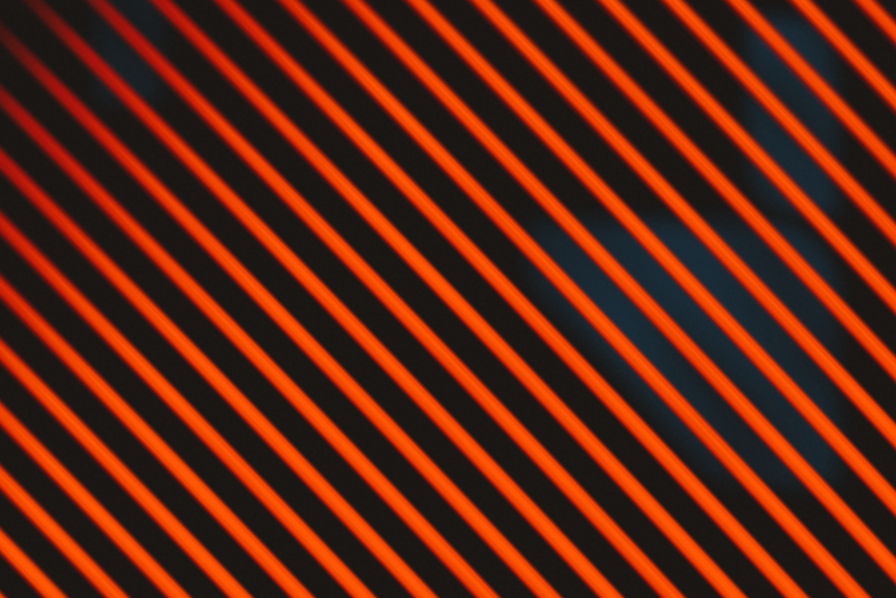
This pattern is drawn by a WebGL 2 fragment shader. Its source:

```glsl
#version 300 es
precision highp float;
uniform vec2 u_resolution;
out vec4 fragColor;

vec2 hashGradient(vec2 cell) {
  vec2 h = vec2(dot(cell, vec2(127.1, 311.7)), dot(cell, vec2(269.5, 183.3)));
  return 2.0 * fract(sin(h) * 43758.5) - 1.0;
}

float gradientNoise(vec2 p) {
  vec2 i = floor(p), f = p - i;
  vec2 u = f * f * f * (f * (f * 6.0 - 15.0) + 10.0);
  float a = dot(hashGradient(i), f);
  float b = dot(hashGradient(i + vec2(1, 0)), f - vec2(1, 0));
  float c = dot(hashGradient(i + vec2(0, 1)), f - vec2(0, 1));
  float d = dot(hashGradient(i + vec2(1, 1)), f - vec2(1, 1));
  return mix(mix(a, b, u.x), mix(c, d, u.x), u.y);
}

// Box mask with blurred edges
float softPanel(vec2 p, vec2 low, vec2 high, float blur) {
  vec2 m = smoothstep(low - blur, low + blur, p) * (1.0 - smoothstep(high - blur, high + blur, p));
  return m.x * m.y;
}

// Dark red through crimson to glowing orange
vec3 heatColor(float heat) {
  vec3 c = mix(vec3(0.20, 0.09, 0.075), vec3(0.46, 0.09, 0.07), smoothstep(0.0, 0.25, heat));
  c = mix(c, vec3(0.65, 0.07, 0.05), smoothstep(0.2, 0.42, heat));
  c = mix(c, vec3(0.82, 0.14, 0.02), smoothstep(0.4, 0.65, heat));
  c = mix(c, vec3(0.94, 0.27, 0.01), smoothstep(0.6, 0.84, heat));
  return mix(c, vec3(1.0, 0.34, 0.02), smoothstep(0.85, 1.0, heat));
}

void main() {
  vec2 uv = gl_FragCoord.xy / u_resolution;
  vec2 p = gl_FragCoord.xy / u_resolution.y;

  // Bar index across the canvas, with a slight perspective fan
  float index = mix(mix(-12.9, 1.6, uv.x), mix(-3.5, 10.5, uv.x), uv.y);
  float bar = round(index);
  float across = index - bar;
  float along = p.x - p.y;

  // Unlit ground with dim blue reflections in the gaps
  vec3 color = vec3(0.10, 0.088, 0.08);
  float lowerPanel = softPanel(p, vec2(0.88, 0.19), vec2(1.40, 0.63), 0.035)
                   * smoothstep(0.1, 0.8, index) * (1.0 - smoothstep(5.2, 6.0, index));
  float upperPanel = softPanel(p, vec2(1.25, 0.64), vec2(1.40, 0.97), 0.03)
                   * smoothstep(5.0, 6.0, index) * (1.0 - smoothstep(8.6, 9.4, index));
  float cornerPanel = softPanel(p, vec2(0.16, 0.83), vec2(0.27, 1.05), 0.03);
  float patchy = clamp(0.75 + 0.8 * gradientNoise(vec2(index * 0.8, along * 2.5)), 0.2, 1.0);
  float reflection = max(max(lowerPanel, upperPanel), 0.5 * cornerPanel) * patchy;
  color = mix(color, vec3(0.10, 0.17, 0.215), reflection);

  // Light falls off to the upper left and a little to the upper right
  float light = smoothstep(-0.25, 0.65, uv.x + 0.6 * (1.0 - uv.y));
  light *= 1.0 - 0.14 * uv.x * uv.y;
  light *= 1.0 + 0.1 * gradientNoise(vec2(bar * 0.73, along * 3.0));

  // Rounded bars, softer towards the upper corners
  float defocus = smoothstep(0.5, 1.1, uv.y + 0.5 * abs(uv.x - 0.5))
                + 0.5 * smoothstep(0.35, 0.0, uv.x);
  float halfWidth = mix(0.205, 0.178, uv.y);
  float blur = 0.035 + 0.05 * min(defocus, 1.0) + fwidth(index);
  float cover = 1.0 - smoothstep(halfWidth - blur, halfWidth + blur, abs(across));
  float side = (across - 0.025) / (halfWidth + 0.03);
  float roundness = max(1.0 - side * side, 0.0);
  float heat = light * (0.42 + 0.56 * roundness);

  // Thin bright streak on the lit side
  heat += 0.06 * light * exp(-pow((across - 0.04) / 0.03, 2.0));
  heat += 0.03 * gradientNoise(vec2(across * 40.0 + bar * 7.0, along * 14.0));
  color = mix(color, heatColor(heat), cover * smoothstep(0.05, 0.45, light));

  // Fine grain
  color += 0.012 * gradientNoise(p * 170.0);
  fragColor = vec4(clamp(color, 0.0, 1.0), 1.0);
}
```
